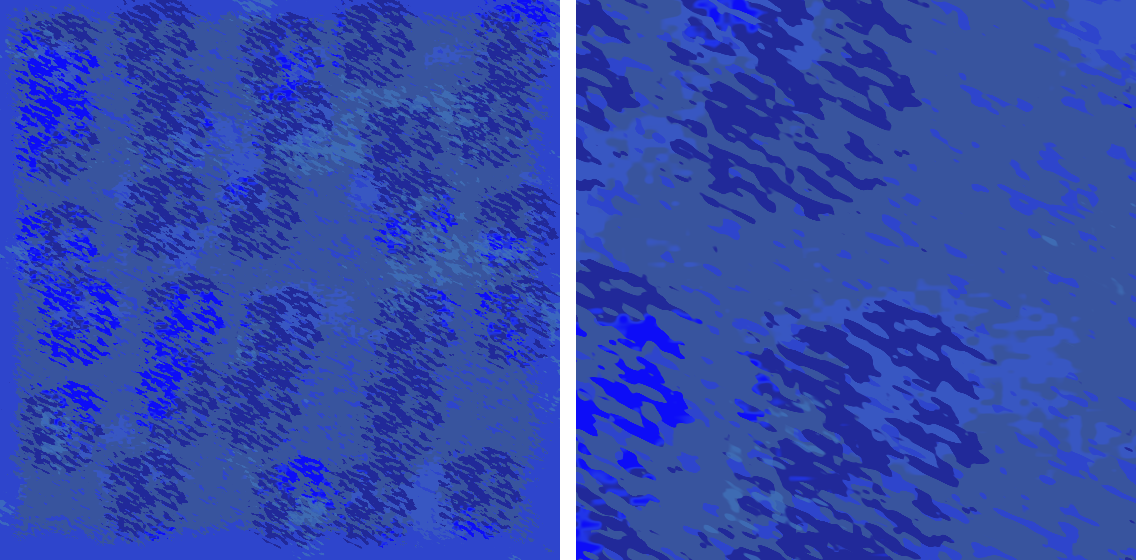
Left: the whole. Right: its middle third, enlarged.
Reproduce this pattern procedurally as a WebGL 1 fragment shader.

```glsl
precision highp float;
// Ragged sponge stamps in navy and pure blue on a slate ground with a frayed bright border.

uniform vec2 u_resolution;

const vec3 SLATE = vec3(0.22, 0.33, 0.62);
const vec3 NAVY = vec3(0.13, 0.16, 0.60);
const vec3 BRIGHT = vec3(0.18, 0.27, 0.80);
const vec3 HAZE = vec3(0.22, 0.34, 0.76);
const vec3 PURE = vec3(0.05, 0.05, 0.97);
const vec3 VIVID = vec3(0.13, 0.21, 0.91);
const vec3 TEAL = vec3(0.25, 0.45, 0.73);

float hash(vec2 p) {
  vec3 a = fract(p.xyx * 0.1031);
  a += dot(a, a.yzx + 33.33);
  return fract((a.x + a.y) * a.z);
}

float noise(vec2 p) {
  vec2 i = floor(p), f = fract(p);
  f = f * f * (3.0 - 2.0 * f);
  return mix(mix(hash(i), hash(i + vec2(1.0, 0.0)), f.x),
             mix(hash(i + vec2(0.0, 1.0)), hash(i + 1.0), f.x), f.y);
}

// Flat flakes that slope down to the right.
float flakes(vec2 p) {
  vec2 q = vec2(p.x, p.y + 0.45 * p.x);
  return 0.65 * noise(q * vec2(75.0, 160.0) + 11.0)
       + 0.35 * noise(q * vec2(170.0, 330.0) + 47.0);
}

// Soft cloud with a broken fringe.
float cloud(vec2 p, float scale) {
  return 0.62 * noise(p * scale) + 0.23 * noise(p * scale * 3.1 + 5.0)
       + 0.15 * noise(p * vec2(130.0, 220.0) + scale);
}

float cut(float value, float level) {
  return smoothstep(level - 0.02, level + 0.02, value);
}

// Ink surplus of one stamp: dense at the top, sparse below, rounded outline.
float stamp(vec2 q) {
  vec2 a = abs(q / vec2(0.077, 0.086));
  float reach = pow(dot(a * a, a), 1.0 / 3.0);
  float level = 0.59 - 0.14 * smoothstep(-0.08, 0.05, q.y);
  return flakes(q) - level - 0.5 * smoothstep(0.78, 1.2, reach);
}

// Strongest stamp near p, from a jittered grid with a few gaps.
float stamps(vec2 p) {
  vec2 grid = vec2(5.0, 6.0);
  vec2 home = floor(p * grid);
  float ink = -1.0;
  for (int y = -1; y <= 1; y++) {
    for (int x = -1; x <= 1; x++) {
      vec2 cell = home + vec2(float(x), float(y));
      bool inside = all(greaterThanEqual(cell, vec2(0.0))) && all(lessThan(cell, grid));
      if (inside && hash(cell + 71.0) < 0.88) {
        vec2 jitter = vec2(hash(cell + 13.0), hash(cell + 39.0)) - 0.5;
        vec2 centre = (cell + 0.5) / grid + jitter * vec2(0.09, 0.065);
        centre = clamp(centre, vec2(0.1), vec2(0.92));
        ink = max(ink, stamp(p - centre));
      }
    }
  }
  return ink;
}

void main() {
  vec2 p = gl_FragCoord.xy / u_resolution;
  float grain = flakes(p + 3.0);
  vec3 colour = SLATE;

  // Hazy patches and loose bright specks on the ground.
  float haze = cloud(p + 2.0, 9.0);
  colour = mix(colour, HAZE, cut(haze, 0.66));
  float specks = grain + 0.25 * (noise(p * 6.0 + 20.0) - 0.5);
  colour = mix(colour, BRIGHT, cut(specks, 0.73));

  // Border: firm on the left, increasingly frayed on the right and below.
  float edge = min(min(p.x, 0.6 * (1.0 - p.x)), min(0.65 * p.y, 1.0 - p.y));
  float fray = (grain - 0.5) * 0.055 + (noise(p * 9.0 + 60.0) - 0.5) * 0.025;
  colour = mix(colour, BRIGHT, 1.0 - smoothstep(0.029, 0.031, edge + fray));

  // Stamp ink turns from navy to pure blue in patches.
  float heat = cloud(p + 7.0, 7.0) + 0.06 * (0.5 - p.x);
  vec3 inkColour = mix(NAVY, VIVID, cut(heat, 0.60));
  inkColour = mix(inkColour, PURE, cut(heat, 0.64));
  colour = mix(colour, inkColour, cut(stamps(p), 0.0));

  // Small pale flecks gathered in a few spots.
  float pale = 0.6 * noise(p * 11.0 + 90.0) + 0.4 * flakes(p + 9.0);
  colour = mix(colour, TEAL, 0.75 * cut(pale, 0.755));

  gl_FragColor = vec4(colour, 1.0);
}
```
